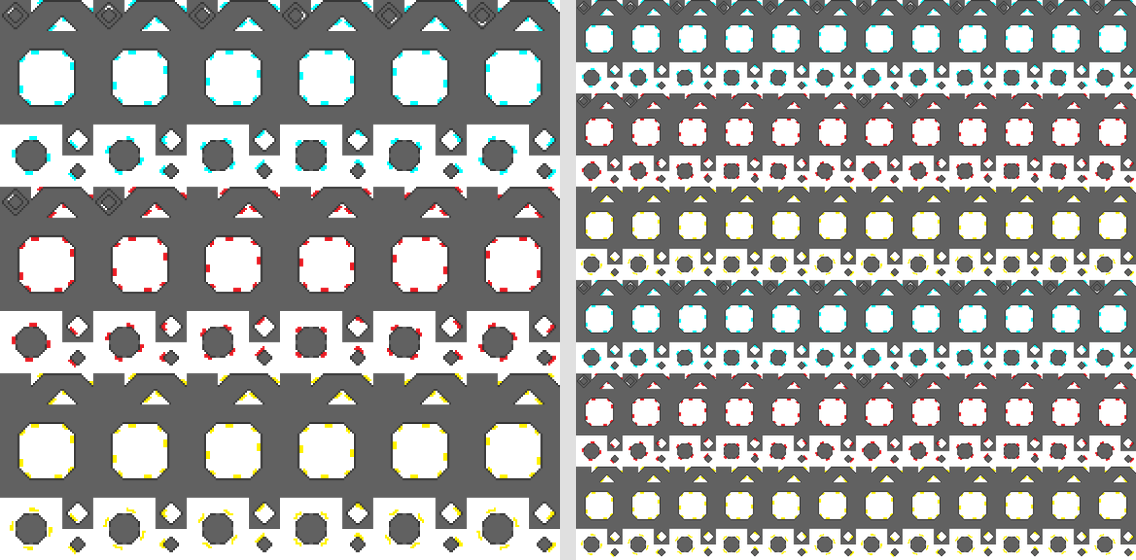
Left: one tile. Right: repeated 2 by 2.
Write a Shadertoy shader that draws this pattern.

```glsl
// Blocky sheet of grey plates with octagon windows, discs and diamonds, edged by rotating coloured dashes.

const vec3 GREY = vec3(0.38);
const vec3 DARK = vec3(0.21);
const vec3 WHITE = vec3(1.0);
const vec2 CELL = vec2(48.0, 96.0);    // blocks per repeat
const vec2 REPEATS = vec2(6.0, 3.0);

float diamond(vec2 q) { return abs(q.x) + abs(q.y); }

// True where q points within a cone around the given angle.
bool facing(vec2 q, float angle) {
    return dot(normalize(q), vec2(cos(angle), sin(angle))) > 0.8;
}

// Window with eight dashes that slide clockwise around its rim.
void octagon(inout vec3 color, vec2 q, float slide, vec3 ink) {
    vec2 a = abs(q);
    float side = max(a.x, a.y) - 14.0;
    float corner = a.x + a.y - 22.5;
    float d = max(side, corner);
    if (d < 1.0) color = d < 0.0 ? WHITE : DARK;
    float along = a.y > a.x ? q.x * sign(q.y) : -q.y * sign(q.x);
    float diagonal = (a.x - a.y) * sign(q.x * q.y);
    bool sideDash = side > -2.0 && abs(along - slide) < 2.0;
    bool cornerDash = corner > -2.0 && abs(diagonal - 0.5 * slide) < 2.1;
    if (d < 0.0 && (sideDash || cornerDash)) color = ink;
}

// Notched top edge and the small triangular opening below it.
void roof(inout vec3 color, vec2 p, float slide, vec3 ink) {
    float h = abs(p.x - 32.0);
    float drift = 0.5 * slide * sign(p.x - 32.0);
    float notch = h - p.y - 8.5;
    if (p.x > 16.0 && p.y < 8.0) {
        if (notch > 0.0) color = notch > 1.0 ? WHITE : DARK;
        else if (p.y < 1.0) color = DARK;
        if (notch > 1.0 && notch < 3.0 && abs(p.y - 3.0 + drift) < 1.5) color = ink;
    }
    float slope = h - p.y + 8.5;
    if (p.y < 16.0 && slope < 1.0) {
        color = slope < 0.0 ? WHITE : DARK;
        if (slope < 0.0 && slope > -2.0 && abs(p.y - 12.0 - drift) < 1.5) color = ink;
    }
}

// Nested diamond lines with a white glint that turns each frame.
void dial(inout vec3 color, vec2 q, float frame) {
    float m = floor(diamond(q) + 0.5);
    float turn = frame < 6.0 ? 3.0 - frame : 2.0 * frame - 9.0;
    if (m == 7.0 || m == 4.0) color = DARK;
    if (m == 5.0 && facing(q, turn * 0.7854)) color = WHITE;
}

// Disc ringed by four dashes.
void disc(inout vec3 color, vec2 q, float angle, float gap, vec3 ink) {
    float r = length(q);
    bool dash = cos(4.0 * (atan(q.y, q.x) - angle)) > 0.6;
    if (dash && r > 8.4 + gap && r < 10.0 + 0.8 * gap) color = ink;
    if (r < 8.5) color = r < 7.6 ? GREY : DARK;
}

// Colour of one block; p counts blocks from the top left.
vec3 blockColor(vec2 p) {
    vec2 id = mod(floor(p / CELL), REPEATS);
    p = mod(p, CELL);
    vec3 ink = id.y < 0.5 ? vec3(0.0, 1.0, 1.0)
             : id.y < 1.5 ? vec3(0.93, 0.11, 0.14) : vec3(1.0, 0.95, 0.0);
    float slide = 2.2 * (id.x - 2.7);
    vec2 up = vec2(1.0, -1.0);

    // Plates
    bool open = p.y > 64.0 && !(p.x > 32.0 && p.y < 80.0);
    vec3 color = open ? WHITE : GREY;
    roof(color, p, slide, ink);
    octagon(color, (p - vec2(24.0, 40.0)) * up, slide, ink);
    float frame = id.x + REPEATS.x * id.y;
    if (frame < 8.0) dial(color, (p - 8.0) * up, frame);

    // Disc
    disc(color, (p - vec2(16.0, 80.0)) * up, radians(81.0 - 12.0 * id.x),
         id.y > 1.5 ? 0.8 : 0.0, ink);

    // Diamond opening and loose diamond
    float angle = radians(225.0 - 50.0 * id.x);
    vec2 q = (p - vec2(40.0, 72.0)) * up;
    float m = diamond(q);
    if (m < 6.5) color = m > 5.5 ? DARK : m > 3.5 && facing(q, angle) ? ink : WHITE;
    q = (p - vec2(40.0, 88.0)) * up;
    m = diamond(q);
    if (m < 4.5) color = m > 3.5 ? DARK : GREY;
    else if (m < 6.5 && facing(q, angle)) color = ink;
    return color;
}

void mainImage(out vec4 fragColor, in vec2 fragCoord) {
    // Average a 4 x 4 grid of samples to smooth the block edges.
    vec3 sum = vec3(0.0);
    for (int i = 0; i < 16; i++) {
        vec2 offset = (vec2(i % 4, i / 4) + 0.5) / 4.0 - 0.5;
        vec2 uv = (fragCoord + offset) / iResolution.xy;
        vec2 p = vec2(uv.x, 1.0 - uv.y) * CELL * REPEATS;
        sum += blockColor(floor(p) + 0.5);
    }
    fragColor = vec4(sum / 16.0, 1.0);
}
```
